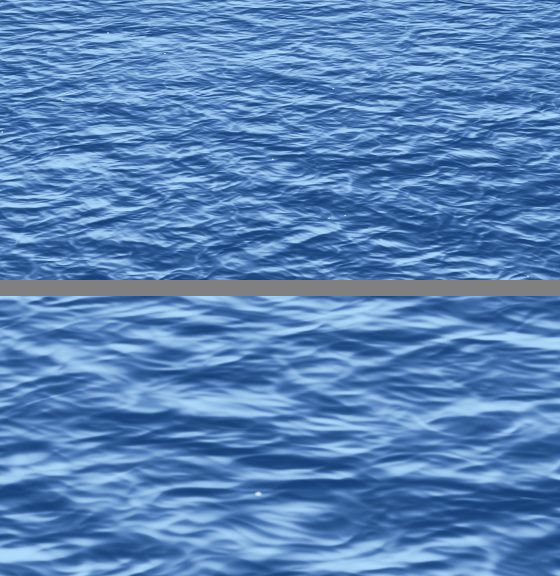
Top, the full canvas; bottom, a detail of the centre.
This texture is drawn by a WebGL 2 fragment shader. Its source:

```glsl
#version 300 es
precision highp float;

#define HORIZON 2.0
#define CAMERA_HEIGHT 3.0
#define SWELL_FREQUENCY 6.0
#define CREST_STRETCH 0.55
#define CREST_TILT 0.42
#define OCTAVES 5
#define CONTRAST 1.3
#define THREAD_STRENGTH 0.7
#define GLINT_CELL 0.05
#define DEEP_COLOR vec3(0.085, 0.25, 0.465)
#define BODY_COLOR vec3(0.31, 0.49, 0.73)
#define SKY_COLOR vec3(0.69, 0.86, 0.985)

uniform vec2 u_resolution;
out vec4 fragColor;

float hash(vec2 p) {
    vec3 q = fract(vec3(p.xyx) * 0.1031);
    q += dot(q, q.yzx + 33.33);
    return fract((q.x + q.y) * q.z);
}

float cornerSlope(vec2 cell, vec2 offset) {
    float angle = 6.2832 * hash(cell);
    return dot(vec2(cos(angle), sin(angle)), offset);
}

float gradientNoise(vec2 p) {
    vec2 i = floor(p), f = p - i;
    vec2 u = f * f * f * (f * (f * 6.0 - 15.0) + 10.0);
    vec2 e = vec2(1.0, 0.0);
    return mix(mix(cornerSlope(i, f), cornerSlope(i + e, f - e), u.x),
               mix(cornerSlope(i + e.yx, f - e.yx), cornerSlope(i + e.xx, f - e.xx), u.x), u.y);
}

mat2 rotation(float a) {
    float c = cos(a), s = sin(a);
    return mat2(c, s, -s, c);
}

// Sum of sharp-crested waves; octaves too small for the distance fade out.
float waveHeight(vec2 p, float rowsPerCanvas) {
    float height = 0.0, frequency = SWELL_FREQUENCY, tilt = CREST_TILT;
    vec2 warp = vec2(0.0);
    for (int i = 0; i < OCTAVES; i++) {
        float cellHeight = 1.0 / (frequency * rowsPerCanvas);
        float weight = smoothstep(0.001, 0.009, cellHeight);
        weight *= i == 0 ? 0.75 : (i == OCTAVES - 1 ? 0.7 : 1.0);
        vec2 q = rotation(tilt) * p * frequency * vec2(CREST_STRETCH, 1.0);
        float n = gradientNoise(q + warp + float(i) * 37.7 + 80.0);
        height -= weight * sqrt(n * n + 0.004) / frequency;
        warp += 0.45 * vec2(n, -n);
        tilt *= -0.85;
        frequency *= 1.85;
    }
    return height;
}

vec3 waterColor(vec2 uv) {
    // Perspective onto the sea plane
    float depth = 1.0 / (HORIZON - uv.y);
    vec2 p = vec2(uv.x - 1.0, CAMERA_HEIGHT) * depth;
    float rowsPerCanvas = CAMERA_HEIGHT * depth * depth;

    // Slopes facing the viewer are dark, those behind the crests mirror the sky
    float stepSize = 0.0018 * rowsPerCanvas;
    float rise = waveHeight(p + vec2(0.0, stepSize), rowsPerCanvas)
               - waveHeight(p - vec2(0.0, stepSize), rowsPerCanvas);
    float light = -rise / (2.0 * stepSize);

    // Thin bright threads between ripples
    vec2 bend = 0.6 * vec2(gradientNoise(p * 9.0 + 50.0), gradientNoise(p * 11.0 + 90.0));
    float thread = abs(gradientNoise(p * vec2(13.0, 25.0) + bend + 140.0));
    light += THREAD_STRENGTH * (1.0 - smoothstep(0.0, 0.13, thread) - 0.3);

    // Broad gusts, brighter distance, darker near right
    light += 0.7 * gradientNoise(p * vec2(1.6, 3.0) + 20.0);
    light += 0.75 * (uv.y - 0.45) - 0.25 * (uv.x - 1.0) * (1.0 - uv.y);

    float tone = 1.0 / (1.0 + exp(-CONTRAST * light));
    vec3 shade = mix(DEEP_COLOR, BODY_COLOR, min(tone * 2.0, 1.0));
    return mix(shade, SKY_COLOR, max(tone * 2.0 - 1.0, 0.0));
}

// Rare sun sparkles, one candidate per cell
float glints(vec2 uv) {
    vec2 cell = floor(uv / GLINT_CELL);
    vec2 spot = vec2(hash(cell + 11.0), hash(cell + 57.0)) * 0.7 + 0.15;
    float distanceToSpot = length((uv - (cell + spot) * GLINT_CELL) * vec2(0.8, 1.2));
    return step(0.984, hash(cell + 5.0)) * (1.0 - smoothstep(0.001, 0.0045, distanceToSpot));
}

void main() {
    vec3 color = vec3(0.0);
    for (int k = 0; k < 4; k++) {
        vec2 jitter = vec2(k & 1, k >> 1) * 0.5 - 0.25;
        color += 0.25 * waterColor((gl_FragCoord.xy + jitter) / u_resolution.y);
    }
    color = mix(color, vec3(0.92, 0.95, 0.96), 0.85 * glints(gl_FragCoord.xy / u_resolution.y));
    fragColor = vec4(color, 1.0);
}
```
